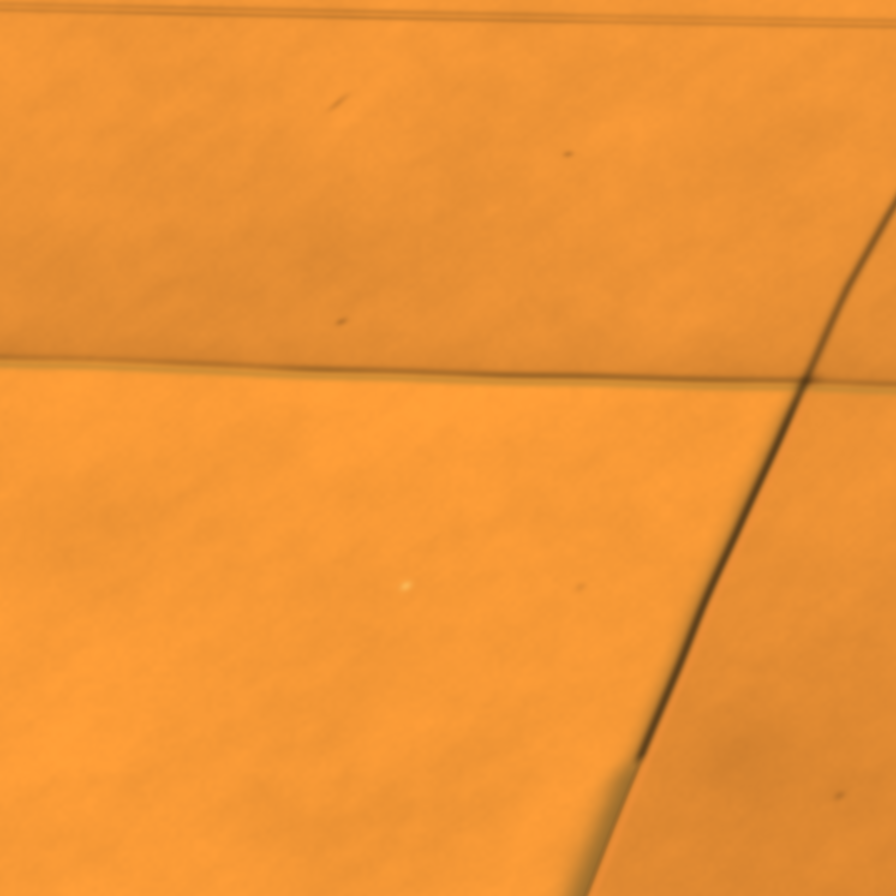
Write a Shadertoy shader that draws this texture.

```glsl
// Warm orange sheets with two shallow horizontal seams and one slanted crease.
// Seams are gently curved lines; soft falloffs to either side give the shadows
// and lit rims, and layered value noise mottles the surface.

float hash(vec2 p) {
    return fract(sin(dot(p, vec2(127.1, 311.7))) * 43758.5453);
}

float noise(vec2 p) {
    vec2 i = floor(p), f = fract(p);
    f = f * f * (3.0 - 2.0 * f);
    return mix(mix(hash(i), hash(i + vec2(1, 0)), f.x),
               mix(hash(i + vec2(0, 1)), hash(i + vec2(1, 1)), f.x), f.y);
}

// Layered noise centred on zero
float fbm(vec2 p) {
    float sum = 0.0, amp = 0.5;
    for (int i = 0; i < 4; i++) {
        sum += amp * (noise(p) - 0.5);
        p = mat2(1.6, 1.2, -1.2, 1.6) * p + 7.3;
        amp *= 0.5;
    }
    return sum;
}

// Soft line profile of half-width w around d = 0
float bell(float d, float w) {
    return exp(-d * d / (w * w));
}

// Soft elliptical fleck, tilted by an angle
float fleck(vec2 p, vec2 radius, float angle) {
    float c = cos(angle), s = sin(angle);
    vec2 q = vec2(c * p.x + s * p.y, c * p.y - s * p.x) / radius;
    return exp(-dot(q, q));
}

void mainImage(out vec4 fragColor, in vec2 fragCoord) {
    vec2 uv = fragCoord / iResolution.xy;
    float px = 1.0 / iResolution.y;

    // Signed distances: above each seam, and right of the crease
    float wobble = 0.003 * (noise(vec2(uv.x * 9.0, 3.0)) - 0.5);
    float seam = uv.y - (0.602 - 0.044 * uv.x + 0.014 * uv.x * uv.x) - wobble;
    float topSeam = uv.y - (0.9925 - 0.023 * uv.x + 0.004 * uv.x * uv.x);
    float creaseX = 0.654 + 0.395 * uv.y + 0.06 * uv.y * uv.y
                  + 0.08 * max(uv.y - 0.68, 0.0);
    creaseX += 0.003 * (noise(vec2(uv.y * 12.0, 8.0)) - 0.5);
    float crease = (uv.x - creaseX) * 0.91;

    float above = smoothstep(-0.006, 0.004, seam);
    float right = smoothstep(-0.002 - px, 0.002 + px, crease);

    // Broad shading of each panel
    vec3 upper = mix(vec3(0.915, 0.565, 0.208), vec3(0.95, 0.588, 0.216),
                     smoothstep(0.62, 0.95, uv.y));
    upper *= 1.0 - 0.085 * exp(-max(seam, 0.0) / 0.026);
    upper *= 1.0 - 0.03 * bell(uv.y - 0.70, 0.05) * (1.0 - smoothstep(0.1, 0.6, uv.x));
    vec3 lower = vec3(0.966, 0.598, 0.213);
    lower *= 1.0 + 0.04 * exp(min(seam, 0.0) / 0.09) * (1.0 - 0.5 * uv.x);
    lower *= 1.0 - 0.05 * bell(length((uv - vec2(0.09, 0.41)) * vec2(0.8, 1.3)), 0.10);
    lower *= 1.0 - 0.03 * bell(length(uv - vec2(0.36, 0.06)), 0.13);
    lower *= 1.0 + 0.03 * bell(length(uv - vec2(0.02, 0.12)), 0.18);
    vec3 lowerRight = mix(vec3(0.865, 0.53, 0.193), vec3(0.92, 0.567, 0.206),
                          smoothstep(0.05, 0.55, uv.y));
    lower = mix(lower, lowerRight, right);
    upper = mix(upper, upper * 0.985, right);
    vec3 col = mix(lower, upper, above);

    // Mottling drawn out along a rising diagonal, then fine grain
    vec2 grainUv = vec2(uv.x * 0.82 + uv.y * 0.57, (uv.y * 0.82 - uv.x * 0.57) * 1.7);
    col *= 1.0 + 0.08 * fbm(grainUv * 6.0) + 0.06 * fbm(grainUv * 26.0 + 11.0);
    col *= 1.0 + 0.016 * (noise(uv * 150.0) - 0.5);

    // Middle seam: soft dark line with an olive lip beneath it
    float seamFade = 0.55 + 0.45 * smoothstep(0.1, 0.45, uv.x);
    seamFade *= 1.0 - 0.35 * smoothstep(0.88, 0.93, uv.x);
    seamFade *= 0.8 + 0.4 * noise(vec2(uv.x * 14.0, 5.0));
    col = mix(col, vec3(0.50, 0.33, 0.13), 0.56 * seamFade * bell(seam, 0.0050));
    col = mix(col, vec3(0.74, 0.53, 0.21), 0.62 * bell(seam + 0.0075, 0.0052));

    // Top seam: a faint band holding two blurred lines
    float topFade = 0.7 + 0.6 * noise(vec2(uv.x * 10.0, 2.0));
    col = mix(col, vec3(0.78, 0.49, 0.19), 0.28 * bell(topSeam, 0.007));
    col = mix(col, vec3(0.66, 0.42, 0.16), 0.26 * topFade * bell(topSeam - 0.0035, 0.0032));
    col = mix(col, vec3(0.66, 0.42, 0.16), 0.32 * topFade * bell(topSeam + 0.0035, 0.0030));

    // Crease shadow: widens into an olive wedge at the foot
    float foot = 1.0 - smoothstep(0.125, 0.165, uv.y);
    float below = 1.0 - smoothstep(0.52, 0.60, uv.y);
    float spread = mix(0.010 + 0.006 * below, 0.024, foot);
    float shade = (1.0 - right) * bell(min(crease, 0.0), spread);
    col = mix(col, vec3(0.50, 0.38, 0.17), shade * mix(0.18 + 0.36 * below, 0.76, foot));

    // Crease core and the lit rim on its right
    float coreEnd = smoothstep(0.142, 0.160, uv.y);
    float core = bell(crease + 0.002, 0.0056) * coreEnd;
    col = mix(col, vec3(0.31, 0.21, 0.09), core * mix(0.54, 0.83, below));
    col = mix(col, vec3(0.50, 0.33, 0.13), 0.45 * (1.0 - coreEnd) * bell(crease, 0.003));
    col = mix(col, vec3(0.94, 0.56, 0.22), 0.60 * below * bell(crease - 0.0075, 0.0042));
    col *= 1.0 - 0.22 * fleck(uv - vec2(0.903, 0.575), vec2(0.014, 0.007), 0.3);

    // Stray flecks, dark and bright
    float dark = 0.12 * fleck(uv - vec2(0.377, 0.885), vec2(0.013, 0.004), 0.7)
               + 0.14 * fleck(uv - vec2(0.634, 0.828), vec2(0.006, 0.004), 0.2)
               + 0.15 * fleck(uv - vec2(0.381, 0.641), vec2(0.007, 0.004), 0.4)
               + 0.07 * fleck(uv - vec2(0.648, 0.345), vec2(0.007, 0.005), 0.5)
               + 0.12 * fleck(uv - vec2(0.937, 0.112), vec2(0.007, 0.005), 0.6)
               + 0.05 * fleck(uv - vec2(0.82, 0.15), vec2(0.06, 0.035), 0.6);
    col *= 1.0 - dark;
    col = mix(col, vec3(1.0, 0.78, 0.40), 0.6 * fleck(uv - vec2(0.453, 0.346), vec2(0.007, 0.005), 0.5));

    fragColor = vec4(clamp(col, 0.0, 1.0), 1.0);
}
```
